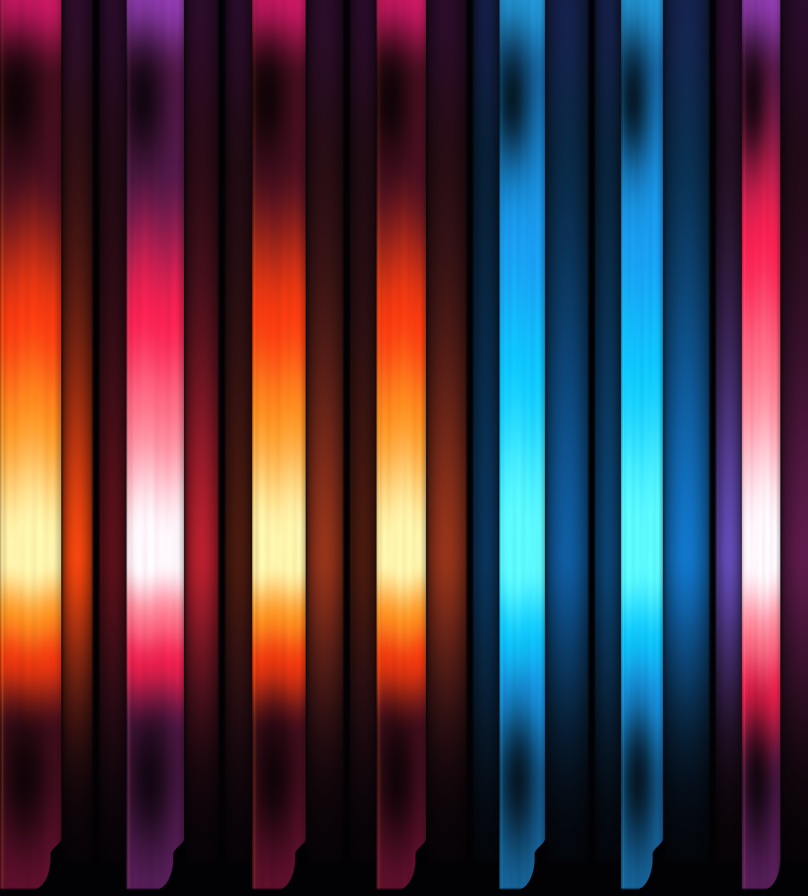
Reproduce this background procedurally as a Shadertoy shader.

```glsl
// Soft-edged interval from a to b
float band(float x, float a, float b, float soft) {
    return smoothstep(a - soft, a + soft, x) * (1.0 - smoothstep(b - soft, b + soft, x));
}

// Elongated soft spot
float spot(vec2 p, vec2 centre, vec2 size) {
    vec2 d = (p - centre) / size;
    return exp(-dot(d, d));
}

void mainImage(out vec4 fragColor, in vec2 fragCoord) {
    vec2 uv = fragCoord / iResolution.xy;
    float aa = 0.8 / iResolution.x;
    float top = 1.0 - uv.y;

    // Seven slightly uneven cells, each with a tube narrower than the last
    float u = uv.x - 0.007 * sin(3.4 * uv.x);
    float id = floor((u + 0.036) / 0.153);
    float x = u - 0.153 * id;
    float width = 0.074 - 0.0042 * id;
    float q = x / width;
    bool blue = id == 4.0 || id == 5.0;
    bool last = id == 6.0;
    bool pink = id == 1.0 || last;

    // Palette: warm by default, then pink or blue
    vec3 hot = vec3(1.0, 0.96, 0.68);
    vec3 mid = vec3(1.0, 0.58, 0.13);
    vec3 deep = vec3(0.98, 0.23, 0.06);
    vec3 dim = vec3(0.30, 0.06, 0.13);
    vec3 rim = vec3(0.86, 0.10, 0.42);
    vec3 spill = id == 0.0 ? vec3(0.95, 0.27, 0.04) : vec3(0.58, 0.20, 0.09);
    vec3 shade = vec3(0.10, 0.03, 0.06);
    if (pink) {
        hot = vec3(1.0, 0.97, 0.99);
        mid = vec3(1.0, 0.48, 0.56);
        deep = vec3(0.98, 0.13, 0.32);
        dim = vec3(0.34, 0.10, 0.30);
        rim = vec3(0.60, 0.25, 0.74);
        spill = last ? vec3(0.36, 0.10, 0.28) : vec3(0.72, 0.12, 0.17);
    }
    if (blue) {
        hot = vec3(0.36, 0.98, 1.0);
        mid = vec3(0.05, 0.79, 1.0);
        deep = vec3(0.10, 0.62, 0.95);
        dim = vec3(0.09, 0.42, 0.68);
        rim = vec3(0.14, 0.62, 0.88);
        spill = id == 4.0 ? vec3(0.05, 0.36, 0.62) : vec3(0.06, 0.46, 0.78);
        shade = vec3(0.02, 0.09, 0.15);
    }

    // Glow along the tube, falling faster below its hottest point
    float h = top - 0.62;
    float s = h < 0.0 ? -h / 0.53 : h / 0.24;
    s *= blue || last ? 0.76 : 1.0;
    s += 0.05 * (q - 0.5) * (q - 0.5) + 0.012 * sin(9.0 * q + 2.0 * id);
    vec3 tube = mix(hot, mid, smoothstep(0.04, 0.32, s));
    tube = mix(tube, deep, smoothstep(0.26, 0.52, s));
    tube = mix(tube, dim, smoothstep(0.48, 0.84, s));
    tube = mix(tube, rim, 0.9 * (1.0 - smoothstep(0.0, 0.09, top)));
    tube = mix(tube, rim * 0.7, 0.35 * smoothstep(0.82, 0.98, top));

    // Dark pools near both ends, hugging the left of the tube
    vec2 p = vec2(q, top);
    float pool = spot(p, vec2(0.28, 0.11), vec2(0.42, 0.075))
               + spot(p, vec2(0.40, 0.87), vec2(0.45, 0.085));
    tube *= 1.0 - 0.78 * min(pool, 1.0);

    // Rounded shading, faint streaks and a bright left edge
    tube *= 0.80 + 0.20 * smoothstep(0.0, 0.16, q) * smoothstep(1.0, 0.86, q);
    tube *= 1.0 + 0.025 * sin(31.0 * q + id) * sin(8.0 * top + 5.0 * q + id);
    tube += 0.22 * mid * exp(-abs(x - 0.003) / 0.0015) * exp(-3.0 * h * h);

    // Side panels: wide lit one on the right, darker one on the left
    float rise = exp(-pow(abs(h) / (h < 0.0 ? (blue ? 0.36 : 0.26) : 0.14), 1.6));
    bool left = x < 0.0;
    vec3 light = left ? spill * (blue ? 0.55 : 0.48) : spill;
    if (left && last) light = vec3(0.38, 0.29, 0.70);
    float start = left ? -0.033 : width;
    float end = left ? 0.0 : 0.112;
    float across = (x - start) / (end - start);
    vec3 panel = mix(shade, light, rise);
    panel += vec3(0.05, 0.01, 0.09) * (1.0 - smoothstep(0.0, 0.2, top));
    panel *= 0.55 + 0.45 * sin(3.14159 * clamp(across, 0.0, 1.0));
    panel *= band(x, start, end, 0.0016 + aa);
    panel *= 1.0 - smoothstep(0.74, 0.965, top) * 0.8;
    panel *= 1.0 - smoothstep(0.955, 0.97, top);

    // Thin reflected line beside each seam
    panel += 0.16 * light * rise * exp(-abs(x + 0.031) / 0.0012);

    // Tube outline: stepped right side and a rounded lower corner
    float k = clamp((0.042 - uv.y) / 0.035, 0.0, 1.0);
    float right = width - 0.022 * (1.0 - sqrt(1.0 - k * k));
    if (!last) right -= 0.013 * (1.0 - smoothstep(0.047, 0.064, uv.y));
    float mask = band(x, 0.0, right, aa) * smoothstep(0.006, 0.010, uv.y);
    panel *= 1.0 - 0.7 * exp(-abs(x - width) / 0.002);

    vec3 colour = mix(vec3(0.008, 0.004, 0.012) + panel, tube, mask);
    fragColor = vec4(clamp(colour, 0.0, 1.0), 1.0);
}
```
